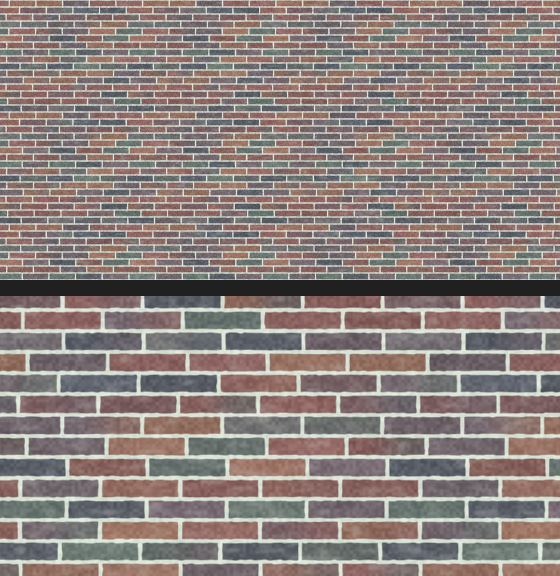
Top: the whole. Bottom: its middle third, enlarged.
This texture is drawn by a WebGL 2 fragment shader. Its source:

```glsl
#version 300 es
precision highp float;
// Running-bond brick wall: 40 courses of 21 long bricks with pale mortar.
// Each brick is a rounded-box distance; hashed cell ids choose its colour,
// repeating every 5 bricks by 16 courses, and value noise adds wear.

uniform vec2 u_resolution;
out vec4 fragColor;

float hash(vec2 p) {
    vec3 q = fract(p.xyx * vec3(0.1031, 0.1030, 0.0973));
    q += dot(q, q.yzx + 33.33);
    return fract((q.x + q.y) * q.z);
}

float valueNoise(vec2 p) {
    vec2 cell = floor(p), f = fract(p);
    f = f * f * (3.0 - 2.0 * f);
    float low = mix(hash(cell), hash(cell + vec2(1, 0)), f.x);
    float high = mix(hash(cell + vec2(0, 1)), hash(cell + vec2(1, 1)), f.x);
    return mix(low, high, f.y);
}

float roundedBox(vec2 p, vec2 halfSize, float radius) {
    vec2 q = abs(p) - halfSize + radius;
    return length(max(q, 0.0)) + min(max(q.x, q.y), 0.0) - radius;
}

// Fired clay, from slate through green-grey and plum to red and orange
vec3 clayColor(float t) {
    vec3 c = mix(vec3(0.34, 0.36, 0.40), vec3(0.39, 0.44, 0.42), smoothstep(0.12, 0.20, t));
    c = mix(c, vec3(0.43, 0.38, 0.41), smoothstep(0.25, 0.36, t));
    c = mix(c, vec3(0.53, 0.37, 0.36), smoothstep(0.46, 0.60, t));
    return mix(c, vec3(0.58, 0.43, 0.37), smoothstep(0.80, 0.92, t));
}

void main() {
    vec2 uv = gl_FragCoord.xy / u_resolution.y;
    float pixel = 1.0 / u_resolution.y;

    // Courses, each shifted by about half a brick
    vec2 brickSize = vec2(2.0 / 21.0, 1.0 / 40.0);
    vec2 grid = uv / brickSize;
    float course = floor(grid.y);
    float courseId = mod(course, 16.0);
    grid.x += 0.5 * mod(course, 2.0) + 0.16 * (hash(vec2(courseId, 7.0)) - 0.5) + 0.2;
    vec2 id = vec2(mod(floor(grid.x), 5.0), courseId);
    vec2 local = (fract(grid) - 0.5) * brickSize;

    // Brick outline with slightly ragged edges
    float ragged = (valueNoise(uv * 170.0) - 0.5) * 0.0012;
    float d = roundedBox(local, 0.5 * brickSize - vec2(0.0024, 0.0023), 0.0012) + ragged;
    float brick = clamp(0.5 - d / max(pixel, 0.0018), 0.0, 1.0);

    // Odd courses lean red, every eighth course leans slate
    float tone = hash(id + 3.7);
    tone = mix(tone, sqrt(tone), 0.75 * mod(course, 2.0));
    tone *= mod(course, 8.0) < 0.5 ? 0.48 : 1.0;
    vec3 clay = clayColor(tone);

    // Some bricks fade to another firing along their length
    float fade = smoothstep(-0.03, 0.03, local.x) * step(0.65, hash(id + 21.3));
    clay = mix(clay, clayColor(hash(id + 43.1)), 0.6 * fade);
    clay *= 0.95 + 0.14 * hash(id + 11.9);

    // Fine grain, cloudy weathering and pale mortar dust
    float grain = valueNoise(uv * 260.0) - 0.5;
    float cloud = valueNoise(uv * vec2(55.0, 110.0) + 19.0) - 0.5;
    clay += 0.11 * grain + 0.06 * cloud;
    clay = mix(clay, vec3(0.66, 0.66, 0.63), 0.05 + 0.25 * smoothstep(0.2, 0.5, cloud));

    vec3 mortar = vec3(0.85, 0.89, 0.84) + 0.07 * grain + 0.04 * cloud;
    fragColor = vec4(mix(mortar, clay, brick), 1.0);
}
```
